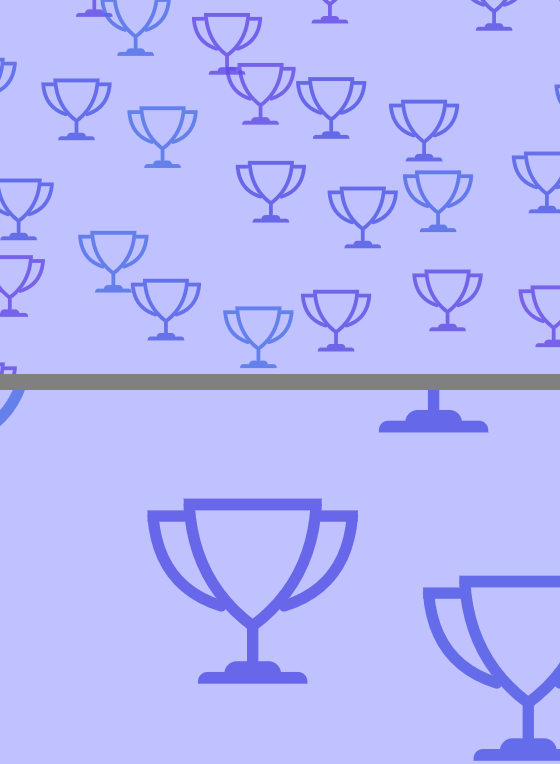
Top: the whole. Bottom: its middle third, enlarged.
Reproduce this pattern procedurally as a Shadertoy shader.

```glsl
// Outlined two-handled cups in translucent blue to violet, scattered on lavender.
#define CELL 0.27        // scatter spacing, in canvas heights
#define JITTER 0.88      // freedom of each cup inside its cell
#define CUP_WIDTH 0.1875 // cup width, in canvas heights
#define STROKE 0.027     // half line width, in cup widths
#define OPACITY 0.8
#define GROUND vec3(0.75, 0.76, 1.0)
#define BLUE vec3(0.30, 0.45, 0.905)
#define INDIGO vec3(0.31, 0.32, 0.89)
#define VIOLET vec3(0.41, 0.285, 0.90)

vec3 hash3(vec2 cell) {
    vec3 h = fract(cell.xyx * vec3(0.1031, 0.1030, 0.0973) + 0.37);
    h += dot(h, h.yxz + 33.33);
    return fract((h.xxy + h.yzz) * h.zyx);
}

float box(vec2 p, vec2 halfSize, float radius) {
    vec2 d = abs(p) - halfSize + radius;
    return length(max(d, 0.0)) + min(max(d.x, d.y), 0.0) - radius;
}

float segment(vec2 p, vec2 a, vec2 b) {
    vec2 ab = b - a;
    return length(p - a - ab * clamp(dot(p - a, ab) / dot(ab, ab), 0.0, 1.0));
}

// Distance to a quadratic curve, traced with short segments
float curve(vec2 p, vec2 a, vec2 control, vec2 b) {
    float d = 1e3;
    vec2 last = a;
    for (int i = 1; i <= 12; i++) {
        float t = float(i) / 12.0;
        vec2 next = mix(mix(a, control, t), mix(control, b, t), t);
        d = min(d, segment(p, last, next));
        last = next;
    }
    return d;
}

// Cup of unit width, centred on the origin
float cup(vec2 p) {
    p.x = abs(p.x);
    // bowl and handle
    float bowl = curve(p, vec2(0.302, 0.41), vec2(0.281, 0.044), vec2(0.0, -0.165));
    float handle = curve(p, vec2(0.474, 0.357), vec2(0.448, 0.023), vec2(0.15, -0.07));
    float d = min(bowl, handle) - STROKE;
    // rim, handle top and stem
    d = min(d, box(p - vec2(0.0, 0.412), vec2(0.328, 0.028), 0.0));
    d = min(d, box(p - vec2(0.4, 0.357), vec2(0.1, 0.027), 0.0));
    d = min(d, box(p + vec2(0.0, 0.25), vec2(STROKE, 0.11), 0.0));
    // domed foot, cut flat below
    float foot = box(p + vec2(0.0, 0.44), vec2(0.26, 0.056), 0.045);
    foot = min(foot, box(p + vec2(0.0, 0.40), vec2(0.135, 0.067), 0.06));
    return min(d, max(foot, -0.44 - p.y));
}

vec3 cupColor(float h) {
    vec3 cool = mix(BLUE, INDIGO, min(2.0 * h, 1.0));
    return mix(cool, VIOLET, max(2.0 * h - 1.0, 0.0));
}

void mainImage(out vec4 fragColor, in vec2 fragCoord) {
    vec2 p = fragCoord / iResolution.y;
    float pixel = 1.0 / (iResolution.y * CUP_WIDTH);
    vec2 home = floor(p / CELL);
    vec3 color = GROUND;

    // Blend the cups of the surrounding cells in a fixed order
    for (int y = -1; y <= 1; y++) {
        for (int x = -1; x <= 1; x++) {
            vec2 cell = home + vec2(x, y);
            vec3 rnd = hash3(cell + 17.0);
            vec2 center = (cell + 0.5 + JITTER * (rnd.xy - 0.5)) * CELL;
            vec2 q = (p - center) / CUP_WIDTH;
            if (max(abs(q.x), abs(q.y)) > 0.55) continue;
            float cover = clamp(0.5 - cup(q) / pixel, 0.0, 1.0);
            color = mix(color, cupColor(rnd.z), OPACITY * cover);
        }
    }
    fragColor = vec4(color, 1.0);
}
```
